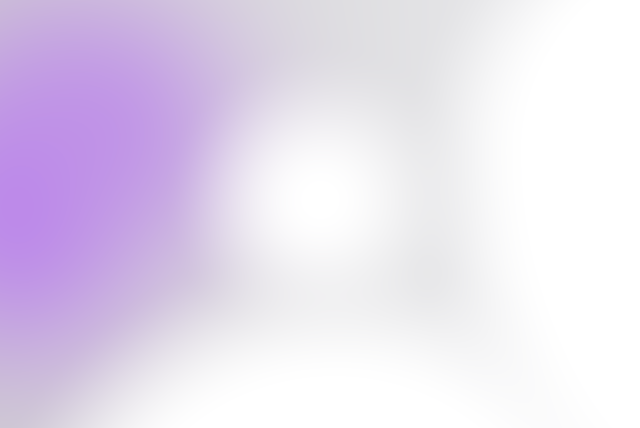
Write a WebGL 2 fragment shader that draws this background.

```glsl
#version 300 es
precision highp float;
// Soft violet haze on pale grey, with white glows at the centre, right and bottom.

uniform vec2 u_resolution;
out vec4 fragColor;

// Lengths are in canvas heights, origin at the lower left.
const vec3 GREY_LEFT = vec3(0.82, 0.82, 0.82);
const vec3 GREY_RIGHT = vec3(0.90, 0.90, 0.91);
const vec3 VIOLET = vec3(0.74, 0.54, 0.915);
const vec3 WHITE = vec3(1.0);
const float GREY_SPAN = 1.167;

const vec2 EDGE_HAZE_CENTER = vec2(0.04, 0.514);
const vec2 EDGE_HAZE_RADII = vec2(0.292, 0.37);
const vec2 UPPER_HAZE_CENTER = vec2(0.253, 0.708);
const vec2 UPPER_HAZE_RADII = vec2(0.321);
const float UPPER_HAZE_STRENGTH = 0.75;

const vec2 RIGHT_CENTER = vec2(1.868, 0.65);
const float RIGHT_WIDTH = 0.623;
const float RIGHT_RISE = 0.506;
const float RIGHT_DROP = 0.837;
const vec2 RIGHT_FADE = vec2(1.0, 1.5);

const vec2 BOTTOM_CENTER = vec2(0.778, -0.342);
const vec2 BOTTOM_RADII = vec2(1.087, 1.0);
const vec2 BOTTOM_FADE = vec2(0.438, 0.778);

const vec2 CORE_CENTER = vec2(0.749, 0.533);
const vec2 CORE_FADE = vec2(0.02, 0.37);

// Gaussian falloff inside an ellipse.
float haze(vec2 p, vec2 center, vec2 radii) {
    vec2 q = (p - center) / radii;
    return exp(-dot(q, q));
}

// Full strength inside fade.x, fading out to nothing at fade.y.
float glow(vec2 p, vec2 center, vec2 radii, vec2 fade) {
    return 1.0 - smoothstep(fade.x, fade.y, length((p - center) / radii));
}

void main() {
    vec2 p = gl_FragCoord.xy / u_resolution.y;
    p.x *= 1.497 * u_resolution.y / u_resolution.x;

    // Grey ground, lighter to the right
    vec3 color = mix(GREY_LEFT, GREY_RIGHT, clamp(p.x / GREY_SPAN, 0.0, 1.0));

    // Two overlapping violet hazes
    float edgeHaze = haze(p, EDGE_HAZE_CENTER, EDGE_HAZE_RADII);
    float upperHaze = UPPER_HAZE_STRENGTH * haze(p, UPPER_HAZE_CENTER, UPPER_HAZE_RADII);
    color = mix(color, VIOLET, 1.0 - (1.0 - edgeHaze) * (1.0 - upperHaze));

    // White glows; the right one reaches further down than up
    vec2 rightRadii = vec2(RIGHT_WIDTH, p.y > RIGHT_CENTER.y ? RIGHT_RISE : RIGHT_DROP);
    color = mix(color, WHITE, glow(p, RIGHT_CENTER, rightRadii, RIGHT_FADE));
    color = mix(color, WHITE, glow(p, BOTTOM_CENTER, BOTTOM_RADII, BOTTOM_FADE));
    color = mix(color, WHITE, glow(p, CORE_CENTER, vec2(1.0), CORE_FADE));

    fragColor = vec4(color, 1.0);
}
```
